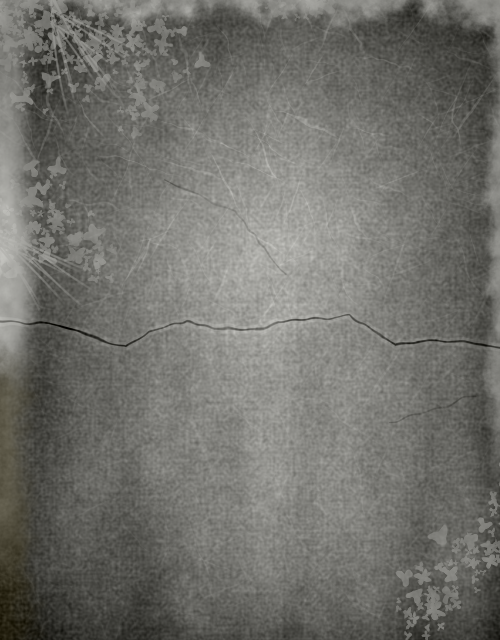
Reproduce this texture procedurally as a Shadertoy shader.

```glsl
// A weathered grey plaster sheet: soft pools of light, a dark inner frame and pale worn edges.
// Gradient noise gives stains, weave and scratches; hashed cells scatter pale blossoms
// in the corners, and jittered polylines draw the hairline cracks.

vec2 hash2(vec2 p) {
    vec3 h = fract(p.xyx * vec3(.1031, .1030, .0973));
    h += dot(h, h.yzx + 33.33);
    return fract((h.xx + h.yz) * h.zy);
}

float corner(vec2 cell, vec2 f, vec2 o) {
    return dot(hash2(cell + o) * 2. - 1., f - o);
}

float gradientNoise(vec2 p) {
    vec2 i = floor(p), f = p - i, u = f * f * f * (f * (f * 6. - 15.) + 10.);
    return mix(mix(corner(i, f, vec2(0)), corner(i, f, vec2(1, 0)), u.x),
               mix(corner(i, f, vec2(0, 1)), corner(i, f, vec2(1)), u.x), u.y);
}

float fbm(vec2 p) {
    float sum = 0., amp = 1.;
    for (int i = 0; i < 5; i++) {
        sum += amp * gradientNoise(p);
        p = mat2(1.6, 1.2, -1.2, 1.6) * p + 17.3;
        amp *= .55;
    }
    return sum;
}

mat2 rotate(float a) { return mat2(cos(a), sin(a), -sin(a), cos(a)); }

float glow(vec2 p, vec2 c, vec2 r) { p = (p - c) / r; return exp(-dot(p, p)); }

float segment(vec2 p, vec2 a, vec2 b) {
    vec2 d = b - a;
    return length(p - a - d * clamp(dot(p - a, d) / dot(d, d), 0., 1.));
}

// How densely blossoms grow at a point of the unit sheet
float growth(vec2 p) {
    float g = glow(p, vec2(.02, .97), vec2(.13, .12)) + glow(p, vec2(.25, .93), vec2(.13, .06));
    g += .8 * glow(p, vec2(.27, .83), vec2(.05, .04)) + .7 * glow(p, vec2(.58, .99), vec2(.10, .025));
    g += glow(p, vec2(.07, .65), vec2(.09, .08)) + .7 * glow(p, vec2(.19, .60), vec2(.04, .05));
    g += glow(p, vec2(.94, .135), vec2(.06, .04)) + 1.1 * glow(p, vec2(.86, .05), vec2(.06, .06));
    return g + .7 * glow(p, vec2(1., .22), vec2(.02, .09));
}

float blossoms(vec2 q, float freq, float aspect, float px) {
    vec2 g = q * freq, base = floor(g);
    float cover = 0.;
    for (int k = 0; k < 9; k++) {
        vec2 cell = base + vec2(k % 3, k / 3) - 1.;
        vec2 h = hash2(cell + freq), c = cell + .15 + .7 * h;
        vec2 d = g - c, s = hash2(cell + 71.);
        float petals = .72 + .28 * cos(atan(d.y, d.x) * (3. + floor(s.x * 3.)) + s.y * 6.3);
        float r = (.3 + .35 * h.y) * petals + .35 * gradientNoise(g * 2.7);
        float keep = step(s.x, growth(c / freq / vec2(aspect, 1)) * 1.1 - .15);
        float soft = px * freq;
        cover = max(cover, keep * (1. - smoothstep(-soft, soft, length(d) - r)));
    }
    return cover;
}

// Thin arching stems fanning out from a root
float stems(vec2 q, vec2 root, float angle, float spread, float px) {
    float cover = 0.;
    for (int i = 0; i < 9; i++) {
        vec2 h = hash2(vec2(i, angle * 20.));
        vec2 d = (q - root - vec2(0, .06 * (h.y - .5))) * rotate(angle + spread * (h.x - .5));
        float reach = .12 + .13 * h.y;
        float line = abs(d.y - (h.y - .5) * 2.2 * d.x * d.x);
        line = 1. - smoothstep(.0004, .0008 + 1.3 * px, line);
        cover = max(cover, line * step(0., d.x) * (1. - smoothstep(.5, 1., d.x / reach)));
    }
    return cover;
}

void mainImage(out vec4 fragColor, in vec2 fragCoord) {
    vec2 uv = fragCoord / iResolution.xy, q = fragCoord / iResolution.y;
    float aspect = iResolution.x / iResolution.y, px = 1. / iResolution.y;
    float stain = fbm(q * 5.), rough = fbm(q * 22. + 9.);

    // Pools of light and dark inner frame
    float tone = .25 + .35 * glow(uv, vec2(.53, .61), vec2(.42, .34));
    tone += .22 * glow(uv, vec2(.64, .18), vec2(.33, .23)) + .05 * glow(uv, vec2(.55, .63), vec2(.13));
    vec2 inset = min(uv, 1. - uv);
    tone -= .09 * exp(-inset.x / .09) + .08 * exp(-inset.y / .06);
    tone -= .07 * glow(uv, vec2(.09, .87), vec2(.07, .1)) + .05 * glow(uv, vec2(.08, .38), vec2(.06, .15));
    tone += .07 * stain + .05 * rough;
    tone += .13 * gradientNoise(uv * vec2(9, 2.5) + 4.) * (1. - smoothstep(.2, .55, uv.y));

    // Scratches in many directions, then grain and weave
    float scratch = 0.;
    for (int i = 0; i < 7; i++) {
        vec2 s = rotate(float(i) * .83 + .3) * (q + .025 * stain);
        scratch += smoothstep(.3, .6, gradientNoise(s * vec2(7, 150) + float(i) * 31.));
    }
    tone += .06 * scratch * (.5 + smoothstep(.35, .9, uv.y));
    tone += .11 * gradientNoise(q * 190.) + .07 * gradientNoise(q * 95. + 50.);
    tone += .035 * gradientNoise(q * vec2(210, 12)) + .03 * gradientNoise(q * vec2(14, 230));

    // Worn pale edges
    float fray = .03 * stain + .025 * rough;
    float left = 1. - smoothstep(.015, .085, uv.x + fray);
    float upper = smoothstep(.37, .47, uv.y + fray);
    tone = mix(tone, .68 + .12 * rough, left * upper * (.55 + .45 * glow(uv, vec2(0, .6), vec2(1, .22))));
    tone = mix(tone, .38 + .15 * rough, left * (1. - upper) * .7 * smoothstep(.04, .2, uv.y));
    float top = smoothstep(.955, 1.005, uv.y + fray + .025 * smoothstep(.8, 1., uv.x));
    float right = smoothstep(.965, 1., uv.x + fray * .7) * smoothstep(.2, .4, uv.y);
    tone = mix(tone, .6 + .15 * rough, max(top * .85, right * .75));

    // Blossoms and stems
    float bloom = max(blossoms(q, 36., aspect, px), .9 * blossoms(q + .37 * 0., 68., aspect, px));
    tone = mix(tone, max(tone + .06, .57 + .1 * rough), .72 * bloom);
    float stem = max(stems(q, vec2(0, .64), -.6, .7, px), stems(q, vec2(.08, .99), -.7, 1.9, px));
    tone = mix(tone, .66, .5 * stem);

    // Cracks: the long one crosses the sheet, two faint ones branch away
    vec2 path[14] = vec2[14](vec2(0, .498), vec2(.1, .494), vec2(.17, .478), vec2(.25, .457),
        vec2(.3, .482), vec2(.37, .498), vec2(.43, .487), vec2(.51, .483), vec2(.56, .497),
        vec2(.70, .507), vec2(.79, .462), vec2(.87, .468), vec2(.92, .465), vec2(1, .458));
    vec2 bent = q + .007 * vec2(gradientNoise(q * 45.), gradientNoise(q * 38. + 7.));
    vec2 wide = vec2(aspect, 1);
    float crack = 1.;
    for (int i = 0; i < 13; i++) crack = min(crack, segment(bent, path[i] * wide, path[i + 1] * wide));
    float faint = min(segment(bent, vec2(.33, .72) * wide, vec2(.47, .67) * wide),
                      segment(bent, vec2(.47, .67) * wide, vec2(.57, .57) * wide));
    faint = min(faint, segment(bent, vec2(.78, .34) * wide, vec2(.95, .38) * wide));
    float broken = .65 + .6 * gradientNoise(q * 14.);
    tone -= .36 * broken * (1. - smoothstep(.0003, .001 + px, crack));
    tone -= .14 * broken * (1. - smoothstep(.0002, .0008 + px, faint));
    tone += .05 * (1. - smoothstep(.001, .004, abs(crack - .004)));

    // Warm grey tint, warmer along the lower left edge
    vec3 color = tone + vec3(.006, .005, -.013);
    color += vec3(.03, .015, -.03) * left * (1. - upper);
    fragColor = vec4(clamp(color, 0., 1.), 1.);
}
```
